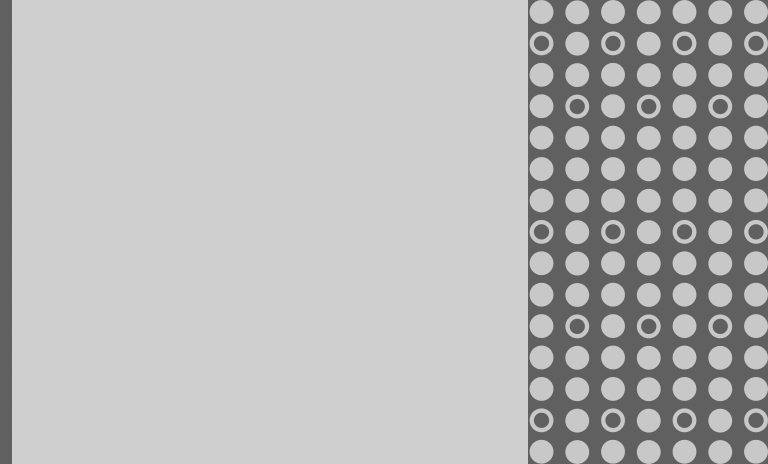
Reproduce this background procedurally as a WebGL 2 fragment shader.

```glsl
#version 300 es
precision highp float;

// Lengths are fractions of the canvas width
#define PANEL_LEFT 0.0156
#define PANEL_RIGHT 0.6875
#define FIRST_DOT vec2(0.7051, 0.0156)
#define DOT_PITCH vec2(0.04655, 0.0409)
#define DOT_RADIUS 0.0155
#define HOLE_RADIUS 0.0099
#define COLUMN_DROP 0.0004
#define DARK_GREY vec3(0.376)
#define DOT_GREY vec3(0.784)
#define PANEL_GREY vec3(0.81)

uniform vec2 u_resolution;
out vec4 fragColor;

// Antialiased coverage of the inside of a signed distance
float coverage(float signedDistance) {
    return clamp(0.5 - signedDistance * u_resolution.x, 0.0, 1.0);
}

// Even and odd columns carry rings at different row intervals
float hasRing(vec2 cell) {
    bool oddColumn = mod(cell.x, 2.0) > 0.5;
    float phase = oddColumn ? mod(cell.y, 7.0) - 3.0 : mod(cell.y, 6.0) - 1.0;
    return 1.0 - step(0.5, abs(phase));
}

// Grid of discs, some hollowed into rings
float dotGrid(vec2 p) {
    vec2 cell = floor((p - FIRST_DOT) / DOT_PITCH + 0.5);
    vec2 center = FIRST_DOT + cell * DOT_PITCH;
    center.y += COLUMN_DROP * mod(cell.x, 2.0);
    float dist = length(p - center);
    float hole = coverage(dist - HOLE_RADIUS) * hasRing(cell);
    return coverage(dist - DOT_RADIUS) * (1.0 - hole);
}

void main() {
    // Measure down from the top edge
    vec2 p = vec2(gl_FragCoord.x, u_resolution.y - gl_FragCoord.y) / u_resolution.x;

    // Dotted strip
    vec3 color = mix(DARK_GREY, DOT_GREY, dotGrid(p));

    // Plain panel over the left part
    float panel = coverage(max(PANEL_LEFT - p.x, p.x - PANEL_RIGHT));
    color = mix(color, PANEL_GREY, panel);

    // Solid bar at the left edge
    color = mix(color, DARK_GREY, coverage(p.x - PANEL_LEFT));

    fragColor = vec4(color, 1.0);
}
```
